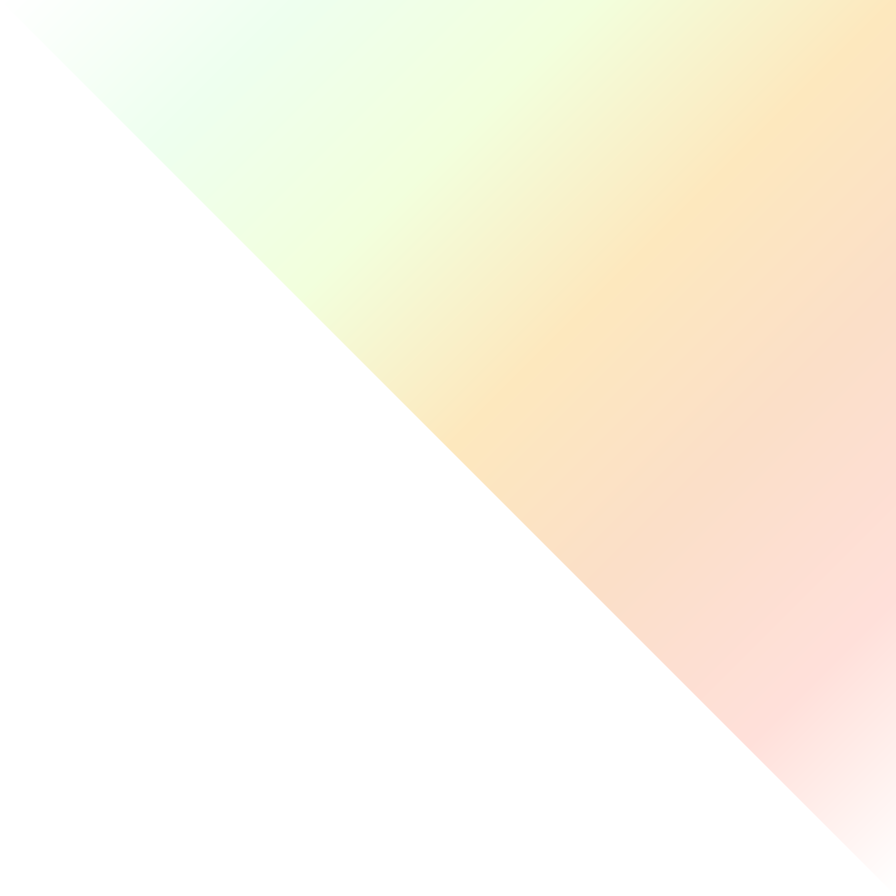
A WebGL 1 fragment shader for this background:

```glsl
precision highp float;
// A white canvas cut along its diagonal, with a pale rainbow gradient filling the upper right half.

uniform vec2 u_resolution;

// Gradient stops, evenly spaced from the top left corner to the bottom right one
const vec3 WHITE  = vec3(1.0, 1.0, 1.0);
const vec3 MINT   = vec3(0.933, 1.0, 0.937);
const vec3 LIME   = vec3(0.950, 1.0, 0.865);
const vec3 YELLOW = vec3(0.992, 0.910, 0.745);
const vec3 PEACH  = vec3(0.984, 0.873, 0.785);
const vec3 PINK   = vec3(1.0, 0.878, 0.855);

const float SEGMENTS = 6.0;     // gaps between the stops
const float EDGE_PIXELS = 0.7;  // half width of the smoothed edge

// Blend towards the next stop during segment number i
vec3 blendStop(vec3 current, vec3 next, float s, float i) {
  return mix(current, next, clamp(s - i, 0.0, 1.0));
}

// Piecewise linear ramp through all stops, t from 0 to 1
vec3 pastelRamp(float t) {
  float s = t * SEGMENTS;
  vec3 color = blendStop(WHITE, MINT, s, 0.0);
  color = blendStop(color, LIME, s, 1.0);
  color = blendStop(color, YELLOW, s, 2.0);
  color = blendStop(color, PEACH, s, 3.0);
  color = blendStop(color, PINK, s, 4.0);
  return blendStop(color, WHITE, s, 5.0);
}

void main() {
  vec2 uv = gl_FragCoord.xy / u_resolution;

  // Position along the diagonal, from top left to bottom right
  float along = 0.5 * (uv.x + 1.0 - uv.y);

  // Signed distance to the diagonal, positive at the upper right
  float across = (uv.x + uv.y - 1.0) * 0.70711;
  float softness = EDGE_PIXELS / min(u_resolution.x, u_resolution.y);
  float coverage = smoothstep(-softness, softness, across);

  gl_FragColor = vec4(mix(WHITE, pastelRamp(along), coverage), 1.0);
}
```
